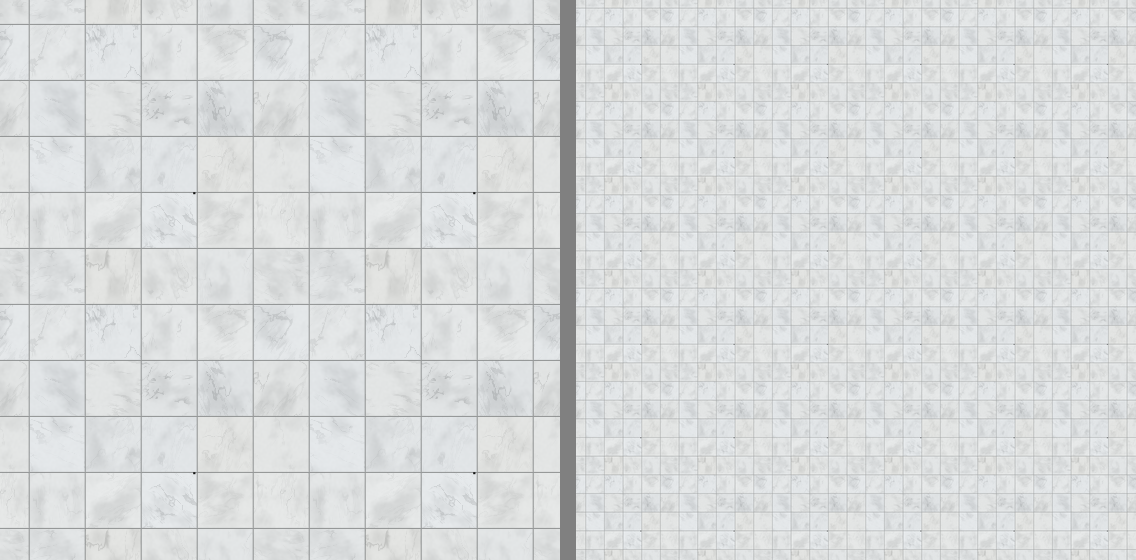
Left: one tile. Right: repeated 3 by 3.
Write a three.js fragment shader that draws this texture.

```glsl
// Polished white marble tiles in a 10 x 10 grid with thin grey joints.
// Each tile gets its own hashed tone, rotation, clouds and veins; the set
// of 5 x 5 tiles repeats twice each way, so the canvas edges wrap.

varying vec2 vUv;

const float TILES = 10.0;                    // tiles across and down
const float SET_SIZE = 5.0;                  // distinct tiles each way
const vec2 GRID_SHIFT = vec2(0.521, 0.565);  // joint offset, in tiles
const float JOINT_HALF = 0.008;              // half joint width, in tiles
const float BUSY_ROW = 2.0;                  // darker, more veined row
const vec2 CHIP_TILE = vec2(2.0, 0.0);       // tile with a dark corner chip
const vec2 CHIP_POS = vec2(0.949, 0.985);
const vec2 CHIP_HALF = vec2(0.020, 0.018);

const vec3 MARBLE = vec3(0.912, 0.917, 0.917);
const vec3 COOL_TINT = vec3(-0.012, -0.003, 0.006);
const vec3 WARM_TINT = vec3(0.003, 0.001, -0.009);
const vec3 JOINT = vec3(0.52, 0.53, 0.53);
const vec3 CHIP = vec3(0.06);
const float TONE_RANGE = 0.026;
const float CLOUD_DEPTH = 0.070;
const float VEIN_DEPTH = 0.130;

float hash(vec2 p) {
  return fract(sin(dot(p, vec2(127.1, 311.7))) * 43758.5453);
}

float noise(vec2 p) {
  vec2 i = floor(p);
  vec2 f = fract(p);
  f = f * f * (3.0 - 2.0 * f);
  return mix(mix(hash(i), hash(i + vec2(1.0, 0.0)), f.x),
             mix(hash(i + vec2(0.0, 1.0)), hash(i + vec2(1.0, 1.0)), f.x), f.y);
}

float fbm(vec2 p) {
  float sum = 0.0;
  float amp = 0.533;
  for (int i = 0; i < 4; i++) {
    sum += amp * noise(p);
    p = mat2(1.6, 1.2, -1.2, 1.6) * p + 7.3;
    amp *= 0.5;
  }
  return sum;
}

// Thin ridge where a warped noise crosses its middle value
float vein(vec2 p, float width) {
  vec2 warp = vec2(fbm(p * 1.5 + 3.1), fbm(p * 1.5 + 19.7)) - 0.5;
  return 1.0 - smoothstep(0.0, width, abs(fbm(p + 1.6 * warp) - 0.5));
}

// Share of a pixel covered by a line of half width h at signed distance d
float lineCover(float d, float h, float px) {
  return (clamp(d + 0.5 * px, -h, h) - clamp(d - 0.5 * px, -h, h)) / px;
}

vec3 marble(vec2 local, vec2 id) {
  float seed = hash(id + 2.7);
  float busy = 1.0 - step(0.5, abs(id.y - BUSY_ROW));
  float angle = 6.2832 * hash(id + 11.3);
  mat2 turn = mat2(cos(angle), sin(angle), -sin(angle), cos(angle));
  vec2 p = turn * (local - 0.5) + 40.0 * vec2(seed, hash(id + 23.9));

  // Tone and tint of the whole tile
  vec3 color = MARBLE + mix(COOL_TINT, WARM_TINT, hash(id + 31.1));
  color -= TONE_RANGE * mix(hash(id + 5.3), 1.0, 0.6 * busy);

  // Soft clouds, fading towards the tile border
  vec2 border = 0.5 - abs(local - 0.5);
  float inner = mix(0.45, 1.0, smoothstep(0.0, 0.22, min(border.x, border.y)));
  float cloud = smoothstep(0.38, 0.78, fbm(p * vec2(2.2, 3.0)));
  color -= CLOUD_DEPTH * cloud * inner;

  // Broken veins: a few strong ones and fine stretched streaks
  float strength = mix(0.2, 0.8, pow(hash(id + 17.7), 1.5)) + 0.25 * busy;
  float patches = smoothstep(0.42, 0.70, noise(p * 3.1 + 9.0));
  float strong = vein(p * vec2(2.0, 3.2), 0.055) * patches;
  float streak = vein(p * vec2(1.6, 6.0) + 13.0, 0.07);
  streak *= smoothstep(0.40, 0.75, noise(p * 2.7 + 27.0));
  color -= VEIN_DEPTH * strength * (strong + 0.45 * streak);

  // Fine grain
  return color + 0.012 * (noise(p * 24.0) - 0.5);
}

void main() {
  vec2 grid = vUv * TILES - GRID_SHIFT;
  vec2 local = fract(grid);
  vec2 id = mod(floor(grid), SET_SIZE);
  vec2 px = max(fwidth(vUv) * TILES, vec2(0.0001));

  vec3 color = marble(local, id);

  // Joints
  vec2 d = local - step(0.5, local);
  float joint = max(lineCover(d.x, JOINT_HALF, px.x),
                    lineCover(d.y, JOINT_HALF, px.y));
  color = mix(color, JOINT, joint);

  // Small dark chip near one joint crossing
  vec2 fromChip = mod(grid - CHIP_TILE - CHIP_POS + 0.5 * SET_SIZE, SET_SIZE)
                  - 0.5 * SET_SIZE;
  vec2 cover = clamp((CHIP_HALF - abs(fromChip)) / px + 0.5, 0.0, 1.0);
  color = mix(color, CHIP, cover.x * cover.y);

  gl_FragColor = vec4(color, 1.0);
}
```
